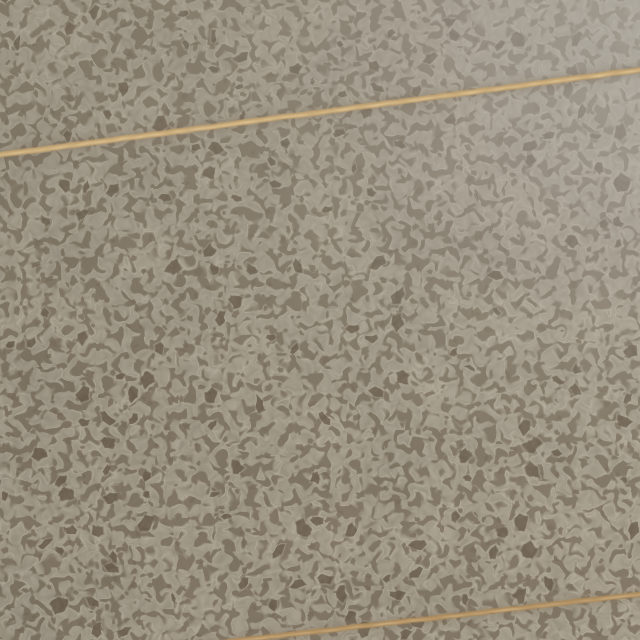
Write a WebGL 1 fragment shader that draws this texture.

```glsl
precision highp float;
// Terrazzo floor: warped gradient noise forms fine curled shards and pale rims,
// scattered angular chips lie on top, and two slanted brass strips divide the slab.
// A soft daylight sheen brightens and hazes the upper right.

uniform vec2 u_resolution;

vec2 hash2(vec2 p) {
  vec3 q = fract(p.xyx * vec3(0.1031, 0.1030, 0.0973));
  q += dot(q, q.yzx + 33.33);
  return fract((q.xx + q.yz) * q.zy);
}

vec2 gradient(vec2 cell) {
  float angle = 6.2832 * hash2(cell).x;
  return vec2(cos(angle), sin(angle));
}

float gradientNoise(vec2 p) {
  vec2 i = floor(p), f = fract(p);
  vec2 u = f * f * f * (f * (f * 6.0 - 15.0) + 10.0);
  vec2 e = vec2(1.0, 0.0);
  float low = mix(dot(gradient(i), f), dot(gradient(i + e), f - e), u.x);
  float high = mix(dot(gradient(i + e.yx), f - e.yx),
                   dot(gradient(i + 1.0), f - 1.0), u.x);
  return mix(low, high, u.y);
}

vec2 warp(vec2 p) {
  return vec2(gradientNoise(p + 17.3), gradientNoise(p + 71.9));
}

// Signed distance, in cells, to randomly turned five-sided chips.
float chipDistance(vec2 p, float density, float smallest, float largest) {
  vec2 base = floor(p);
  float nearest = 1.0;
  for (int y = -1; y <= 1; y++) {
    for (int x = -1; x <= 1; x++) {
      vec2 cell = base + vec2(float(x), float(y));
      vec2 shape = hash2(cell + 41.0);
      if (hash2(cell + 83.0).x > density) continue;
      vec2 q = p - cell - 0.15 - 0.7 * hash2(cell);
      float turn = 6.2832 * shape.x;
      q = mat2(cos(turn), sin(turn), -sin(turn), cos(turn)) * q;
      q.y *= 1.0 + 0.9 * shape.y;
      float radius = mix(smallest, largest, hash2(cell + 29.0).y);
      float d = -1.0;
      for (int k = 0; k < 5; k++) {
        float side = float(k);
        float a = side * 1.2566 + 0.5 * hash2(cell + side * 7.0).x;
        float reach = radius * (0.75 + 0.45 * hash2(cell + side * 13.0).y);
        d = max(d, dot(q, vec2(cos(a), sin(a))) - reach);
      }
      nearest = min(nearest, d);
    }
  }
  return nearest;
}

// Brass strip along y = start + slope * x, with a bright core.
vec3 addStrip(vec3 color, vec2 uv, float start, float slope, float halfWidth, vec3 brass) {
  float d = (uv.y - start - slope * uv.x) / sqrt(1.0 + slope * slope);
  d += 0.0012 * gradientNoise(uv * 35.0);
  float grime = exp(-pow(d / (halfWidth * 2.2), 2.0));
  color = mix(color, vec3(0.50, 0.44, 0.36), 0.35 * grime);
  float core = exp(-pow((d + 0.0005) / (halfWidth * 0.45), 2.0));
  float glint = 0.6 + 0.6 * gradientNoise(vec2(uv.x * 40.0, start * 9.0));
  vec3 metal = brass + vec3(0.12, 0.14, 0.15) * core * glint;
  return mix(color, metal, 1.0 - smoothstep(halfWidth * 0.5, halfWidth * 1.2, abs(d)));
}

void main() {
  vec2 uv = gl_FragCoord.xy / u_resolution;

  // Fine curled shards in a mottled cement
  vec2 p = uv * 62.0;
  vec2 bent = p + 0.75 * warp(p * 0.8);
  float grain = gradientNoise(bent);
  float detail = gradientNoise(bent * 1.7 + 37.0);
  float cloud = gradientNoise(uv * 9.0 + 5.0);
  vec3 color = vec3(0.615, 0.583, 0.518) + 0.06 * detail;
  float shard = 1.0 - smoothstep(-0.24, -0.01, grain + 0.35 * detail + 0.06 * cloud);
  color = mix(color, vec3(0.475, 0.432, 0.366), 0.85 * shard);

  // Thin pale rims along the shards
  float rim = exp(-pow((grain + 0.35 * detail - 0.06) / 0.055, 2.0));
  rim *= smoothstep(-0.15, 0.25, gradientNoise(p * 0.6 + 91.0));
  color = mix(color, vec3(0.70, 0.67, 0.605), 0.65 * rim);

  // Medium and large angular chips
  vec2 ragged = 0.22 * warp(p * 0.9 + 3.0);
  float medium = chipDistance(uv * 44.0 + ragged, 0.42, 0.13, 0.27);
  float large = chipDistance(uv * 25.0 + 0.6 * ragged + 60.0, 0.27, 0.14, 0.29);
  float halo = exp(-pow((large - 0.07) / 0.035, 2.0));
  color = mix(color, vec3(0.67, 0.64, 0.575), 0.4 * halo);
  color = mix(color, vec3(0.465, 0.42, 0.35), 0.8 * (1.0 - smoothstep(-0.06, 0.07, medium)));
  vec3 chipColor = vec3(0.425, 0.38, 0.315) + 0.035 * detail;
  color = mix(color, chipColor, 0.92 * (1.0 - smoothstep(-0.035, 0.04, large)));

  // Uneven tone, then haze and sheen towards the upper right
  color *= 0.985 + 0.05 * cloud + 0.05 * uv.x;
  float haze = smoothstep(0.25, 1.0, uv.y) * (0.12 + 0.16 * uv.x);
  float sheen = exp(-4.5 * dot(uv - vec2(1.05, 0.95), uv - vec2(1.05, 0.95)));
  color = mix(color, vec3(0.62, 0.60, 0.55), haze);
  color = mix(color, vec3(0.76, 0.755, 0.75), 0.38 * sheen);

  color = addStrip(color, uv, 0.758, 0.133, 0.0050, vec3(0.75, 0.63, 0.44));
  color = addStrip(color, uv, -0.0435, 0.115, 0.0046, vec3(0.67, 0.54, 0.36));
  gl_FragColor = vec4(color, 1.0);
}
```
